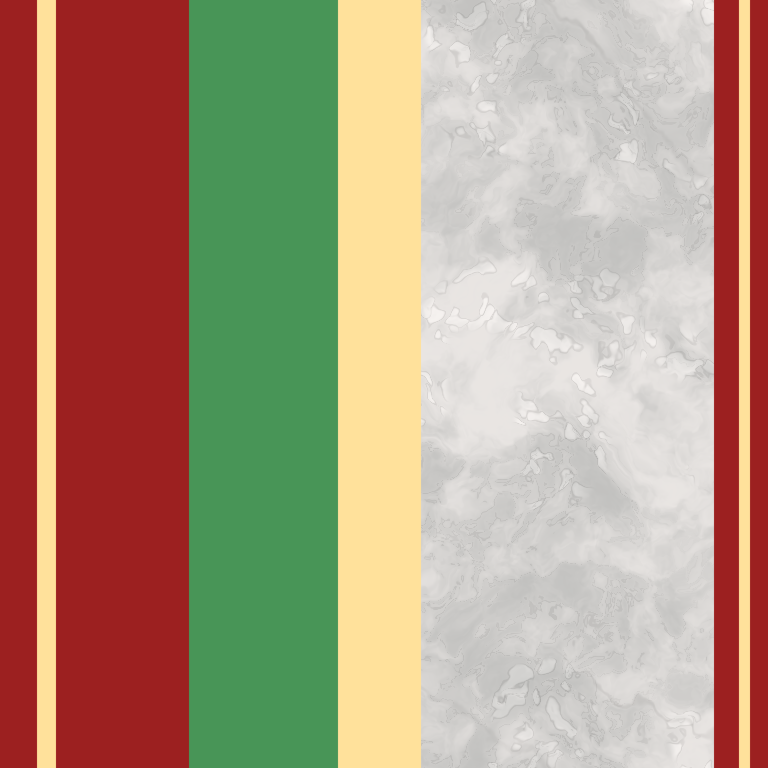
Write a Shadertoy shader that draws this pattern.

```glsl
// Vertical stripes in red, cream and green beside a wide band of grey marble.
// Stripes are painted edge by edge; the marble layers wrapping cellular noise
// for clouds, hairline contours and chips, with two diagonal veins on top.

const float TAU = 6.2831853;
const vec3 RED = vec3(0.612, 0.125, 0.125);
const vec3 CREAM = vec3(1.0, 0.882, 0.608);
const vec3 GREEN = vec3(0.282, 0.584, 0.341);
const vec3 STONE_DARK = vec3(0.760, 0.758, 0.750);
const vec3 STONE_LIGHT = vec3(0.912, 0.898, 0.888);
const float MARBLE_LEFT = 0.5482;
const float MARBLE_RIGHT = 0.9297;

vec3 hash3(vec2 p) {
    vec3 q = fract(p.xyx * vec3(0.1031, 0.1030, 0.0973));
    q += dot(q, q.yxz + 33.33);
    return fract((q.xxy + q.yzz) * q.zyx);
}

// Wrapping cells: x = distance to nearest point, y = smoothly blended cell value
vec2 cellular(vec2 uv, float cells) {
    vec2 p = uv * cells;
    vec2 id = floor(p), f = p - id;
    float nearest = 8.0, total = 0.0, weights = 0.0;
    for (int j = -1; j <= 1; j++)
    for (int i = -1; i <= 1; i++) {
        vec2 o = vec2(i, j);
        vec3 h = hash3(mod(id + o, cells) + cells * 1.7);
        vec2 d = o + h.xy - f;
        float d2 = dot(d, d);
        float w = exp(-6.0 * d2);
        nearest = min(nearest, d2);
        total += w * h.z;
        weights += w;
    }
    return vec2(sqrt(nearest), total / weights);
}

// Octaves of blended cells, each twice as fine as the last
float clouds(vec2 uv, float cells, int octaves) {
    float sum = 0.0, norm = 0.0, amp = 1.0;
    for (int i = 0; i < octaves; i++) {
        sum += amp * cellular(uv, cells).y;
        norm += amp;
        amp *= 0.68;
        cells *= 2.0;
    }
    return sum / norm;
}

// Layered sines with whole frequencies, so the bend wraps
vec2 bend(vec2 uv) {
    vec2 a = sin(TAU * (uv.yx * vec2(2.0, 3.0) + vec2(0.1, 0.6)));
    vec2 b = sin(TAU * (uv.yx * 5.0 + uv * 2.0 + vec2(0.4, 0.2)));
    return 0.018 * a + 0.009 * b;
}

// Distance to the nearest line of a family given by its repeating phase
float lineDistance(float phase) {
    return abs(fract(phase + 0.5) - 0.5);
}

// Pale band with a fine dark thread along one side
vec3 addVein(vec3 col, float phase, float strength) {
    float band = smoothstep(0.055, 0.0, lineDistance(phase));
    float thread = smoothstep(0.010, 0.001, lineDistance(phase + 0.018));
    col = mix(col, STONE_LIGHT, 0.55 * strength * band);
    return col - 0.07 * strength * thread;
}

vec3 marble(vec2 uv) {
    vec2 jag = vec2(clouds(uv, 18.0, 3), clouds(uv + 0.37, 18.0, 3)) - 0.5;
    vec2 p = uv + bend(uv) + 0.045 * jag;

    // Cloudy ground
    float broad = clouds(p, 5.0, 3);
    float fine = clouds(p + 0.21, 24.0, 4);
    float tone = 0.55 * broad + 0.45 * fine;
    vec3 col = mix(STONE_DARK, STONE_LIGHT, smoothstep(0.22, 0.74, tone));

    // Ragged hairlines, strongest in the darker patches
    float hairline = smoothstep(0.022, 0.003, abs(fine - 0.47));
    col -= 0.05 * hairline * smoothstep(0.62, 0.38, broad);

    // Pale chips with a grey rim, gathered in patches
    float chip = cellular(p + 0.6 * jag * 0.06, 26.0).x;
    float patches = smoothstep(0.54, 0.68, cellular(uv, 9.0).y);
    col += 0.05 * patches * smoothstep(0.28, 0.20, chip);
    col -= 0.05 * patches * smoothstep(0.05, 0.01, abs(chip - 0.30));

    // Diagonal veins that fade in and out
    float fade = smoothstep(0.32, 0.62, cellular(uv + 0.13, 4.0).y);
    col = addVein(col, p.x + p.y - 0.715, 0.4 + 0.6 * fade);
    return addVein(col, p.x + 2.0 * p.y - 1.05, 0.7 * fade);
}

// Everything right of the edge takes the next colour
vec3 paint(vec3 col, vec3 next, float x, float edge, float soft) {
    return mix(col, next, smoothstep(edge - soft, edge + soft, x));
}

void mainImage(out vec4 fragColor, in vec2 fragCoord) {
    vec2 uv = fragCoord / iResolution.xy;
    float soft = 0.7 / iResolution.x;
    bool inMarble = uv.x > MARBLE_LEFT - soft && uv.x < MARBLE_RIGHT + soft;
    vec3 stone = inMarble ? marble(uv) : STONE_LIGHT;

    // Stripes from left to right
    vec3 col = paint(RED, CREAM, uv.x, 0.0482, soft);
    col = paint(col, RED, uv.x, 0.0729, soft);
    col = paint(col, GREEN, uv.x, 0.2461, soft);
    col = paint(col, CREAM, uv.x, 0.4401, soft);
    col = paint(col, stone, uv.x, MARBLE_LEFT, soft);
    col = paint(col, RED, uv.x, MARBLE_RIGHT, soft);
    col = paint(col, CREAM, uv.x, 0.9622, soft);
    col = paint(col, RED, uv.x, 0.9766, soft);
    fragColor = vec4(col, 1.0);
}
```
